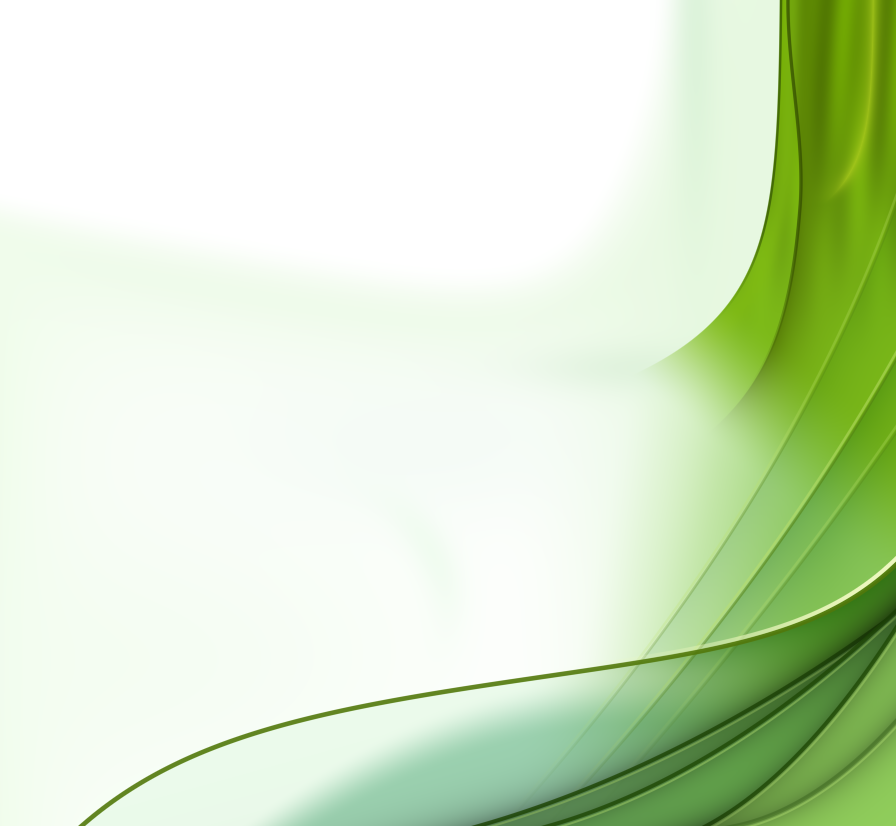
Write a Shadertoy shader that draws this background.

```glsl
// Translucent green ribbons: a folded column on the right, a sweeping wave below, pale mist behind.

// Distance in canvas heights to the zero line of a field.
float lineDistance(float field) {
    return field / max(length(vec2(dFdx(field), dFdy(field))) * iResolution.y, 1e-4);
}

float stroke(float dist, float width) {
    float soft = 0.7 / iResolution.y;
    return 1.0 - smoothstep(max(width - soft, 0.0), width + soft, abs(dist));
}

float inside(float dist) {
    float soft = 0.8 / iResolution.y;
    return smoothstep(-soft, soft, dist);
}

float blob(vec2 p, vec2 center, vec2 size) {
    vec2 q = (p - center) / size;
    return exp(-dot(q, q));
}

vec3 mist(vec2 p) {
    vec3 color = vec3(1.0);
    float rise = exp((p.x - 0.762) / 0.072);
    float depth = (0.735 - 0.2 * p.x + 0.417 * rise - p.y) / length(vec2(1.0, 5.8 * rise - 0.2));

    // Pale veil under the curved white opening
    float veil = smoothstep(-0.035, 0.05, depth);
    float fade = mix(exp(-max(depth, 0.0) * 9.0), 1.0, smoothstep(0.55, 0.82, p.x));
    color = mix(color, vec3(0.89, 0.97, 0.86), veil * fade * 0.85);
    color = mix(color, vec3(0.79, 0.92, 0.79), 0.5 * blob(p, vec2(0.775, 1.0), vec2(0.025, 0.25)));
    color = mix(color, vec3(0.82, 0.92, 0.81), 0.5 * blob(p, vec2(0.7, 0.553), vec2(0.12, 0.03)));

    // Faint tints at the left and in the lower middle
    color = mix(color, vec3(0.94, 0.99, 0.92), veil * exp(-p.x * 10.0));
    color = mix(color, vec3(0.95, 0.99, 0.94), 0.75 * blob(p, vec2(0.16, 0.2), vec2(0.35, 0.2)));
    color = mix(color, vec3(0.95, 0.98, 0.96), 0.7 * blob(p, vec2(0.47, 0.46), vec2(0.22, 0.09)));
    float arc = length((p - vec2(0.33, 0.25)) / vec2(0.17, 0.18)) - 1.0;
    color = mix(color, vec3(0.91, 0.98, 0.91), 0.55 * exp(-arc * arc * 50.0)
        * blob(p, vec2(0.49, 0.33), vec2(0.09)));
    return color;
}

vec3 addColumn(vec3 color, vec2 p) {
    float outer = lineDistance(p.x - 0.871 + 0.173 * exp((0.542 - p.y) / 0.083));
    float fold = lineDistance(p.x - 0.9 + 0.02 * smoothstep(0.75, 1.0, p.y)
        + 0.106 * exp((0.479 - p.y) / 0.1));
    float body = inside(outer);

    // Soft lower glow
    float across = p.x - 0.6 - 0.18 * p.y;
    vec3 glow = mix(vec3(0.82, 0.93, 0.74), vec3(0.55, 0.79, 0.35), smoothstep(0.06, 0.28, across));
    color = mix(color, glow, body * smoothstep(0.0, 0.13, across));

    // Saturated upper folds with silky streaks
    float top = smoothstep(0.55, 0.95, p.y);
    vec3 silk = mix(vec3(0.49, 0.73, 0.1), vec3(0.39, 0.58, 0.01), top);
    float streaks = sin(95.0 * p.x + 5.0 * p.y + 1.5 * sin(9.0 * p.y))
        + 0.6 * sin(190.0 * p.x - 14.0 * p.y);
    silk *= 1.0 + 0.12 * top * streaks;
    silk = mix(silk, vec3(0.3, 0.42, 0.01), 0.75 * inside(fold) * exp(-max(fold, 0.0) * 32.0));
    silk = mix(silk, vec3(0.5, 0.73, 0.07), 0.65 * exp(-pow((outer - 0.014) / 0.012, 2.0)));
    silk = mix(silk, vec3(0.2, 0.3, 0.0), 0.75 * stroke(fold, 0.002) * smoothstep(0.5, 0.75, p.y));
    silk = mix(silk, vec3(0.22, 0.36, 0.01), 0.8 * stroke(outer, 0.003) * smoothstep(0.6, 0.75, p.y));
    float glint = lineDistance(p.x - 0.975 + 0.04 * exp((0.77 - p.y) / 0.05));
    silk = mix(silk, vec3(0.68, 0.8, 0.12), 0.75 * exp(-abs(glint) * 150.0)
        * smoothstep(0.75, 0.79, p.y));
    float solid = smoothstep(0.0, 0.2, p.y - 0.5 + 0.9 * (p.x - 0.75));
    return mix(color, silk, body * solid);
}

vec3 addDiagonals(vec3 color, vec2 p) {
    // Each entry: foot, slope and bend of one sheet
    vec3 sheets[3] = vec3[3](vec3(0.563, 0.83, 0.33), vec3(0.61, 0.86, 0.3), vec3(0.65, 0.83, 0.2));
    for (int i = 0; i < 3; i++) {
        float d = lineDistance(p.x - sheets[i].x - p.y * (sheets[i].y - sheets[i].z * p.y));
        float strength = smoothstep(-0.05, 0.35, p.y) * (i == 1 ? 1.0 : 0.55);
        color *= 1.0 - vec3(0.24, 0.14, 0.2) * strength * inside(d) * exp(-max(d, 0.0) * 22.0);
        color = mix(color, vec3(0.32, 0.5, 0.06), 0.55 * strength * stroke(d, 0.0016));
        color = mix(color, vec3(0.74, 0.88, 0.42), 0.5 * strength * stroke(d + 0.004, 0.0015));
    }
    return color;
}

vec3 waveFill(vec2 p) {
    float t = min(p.x - 0.286, 0.43);
    float teal = smoothstep(-0.015, 0.055, t * (0.8 - 0.92 * t) - p.y);
    vec3 color = mix(vec3(0.92, 0.98, 0.92), vec3(0.61, 0.82, 0.69), teal);
    return mix(color, vec3(0.36, 0.64, 0.17), smoothstep(0.57, 0.96, p.x));
}

vec3 addVeins(vec3 color, vec2 p) {
    // Each entry: foot, slope and bend of one vein
    vec3 veins[4] = vec3[4](vec3(0.534, 0.31, 0.52), vec3(0.612, 0.31, 0.93),
        vec3(0.788, 0.58, 2.6), vec3(0.82, 0.22, 2.7));
    for (int i = 0; i < 4; i++) {
        float t = p.x - veins[i].x;
        float d = lineDistance(t * (veins[i].y + veins[i].z * max(t, 0.0)) - p.y);
        vec3 band = i < 2 ? vec3(0.42, 0.7, 0.32) : vec3(0.57, 0.81, 0.36);
        color = mix(color, band, inside(d) * (i < 2 ? 0.6 : 0.85));
        color *= 1.0 - 0.3 * exp(-abs(d) * 50.0);
        color = mix(color, vec3(0.13, 0.3, 0.03), stroke(d, 0.0024) * (i == 3 ? 0.3 : 0.85));
        color = mix(color, vec3(0.66, 0.84, 0.42), 0.5 * stroke(d - 0.005, 0.0012));
    }
    return color;
}

void mainImage(out vec4 fragColor, in vec2 fragCoord) {
    vec2 p = fragCoord / iResolution.xy;
    float crest = lineDistance(0.11 + 0.12 * p.x - 0.121 * exp((0.091 - p.x) / 0.145)
        + 0.087 * exp((p.x - 1.0) / 0.095) - p.y);
    vec3 color = addColumn(mist(p), p);
    color = mix(color, waveFill(p), inside(crest));
    color = addDiagonals(color, p);
    color = mix(color, addVeins(color, p), inside(crest));

    // Crest: inner shade, dark rim and a bright tip
    float right = smoothstep(0.6, 1.0, p.x);
    color *= 1.0 - vec3(0.4, 0.22, 0.5) * right * inside(crest) * exp(-max(crest, 0.0) * 40.0);
    color = mix(color, vec3(0.32, 0.47, 0.04), 0.9 * stroke(crest, 0.0028));
    color = mix(color, vec3(0.93, 0.97, 0.75), right * stroke(crest + 0.005, 0.0025));
    fragColor = vec4(clamp(color, 0.0, 1.0), 1.0);
}
```
